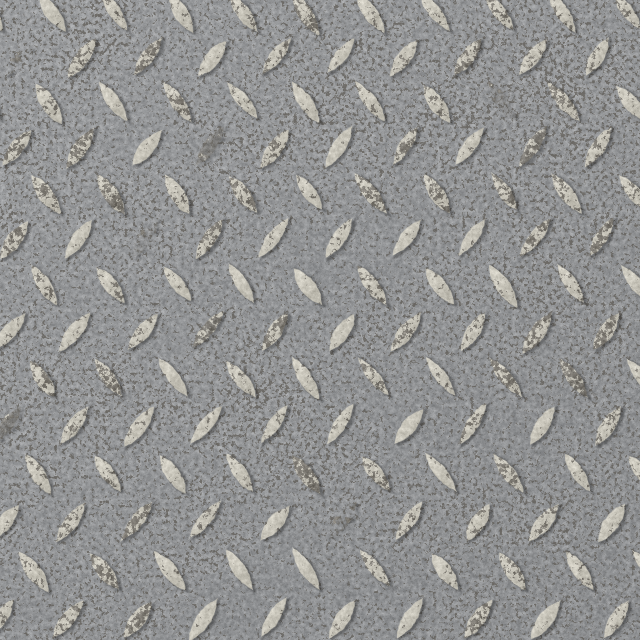
This texture is drawn by a Shadertoy shader. Its source:

```glsl
#define COLUMN_PITCH 0.0995
#define ROWS 7.205
#define FAN 0.0075
#define LUG_HALF_LENGTH 0.038
#define LUG_HALF_WIDTH 0.0108
#define LUG_TILT 0.94
#define GRAIN_SCALE 135.0
#define WEAR 0.42
#define PLATE_COLOR vec3(0.585, 0.592, 0.600)
#define LUG_COLOR vec3(0.780, 0.768, 0.725)
#define PIT_COLOR vec3(0.365, 0.350, 0.325)

vec2 hash2(vec2 p) {
    vec3 q = fract(p.xyx * vec3(0.1031, 0.1030, 0.0973));
    q += dot(q, q.yzx + 33.33);
    return fract((q.xx + q.yz) * q.zy);
}

float cornerSlope(vec2 cell, vec2 offset) {
    float angle = 6.2832 * hash2(cell + 57.0).x;
    return dot(vec2(cos(angle), sin(angle)), offset);
}

// Gradient noise, roughly -0.7 to 0.7
float noise(vec2 p) {
    vec2 i = floor(p), f = fract(p);
    vec2 w = f * f * f * (f * (f * 6.0 - 15.0) + 10.0);
    vec2 e = vec2(1.0, 0.0);
    float low = mix(cornerSlope(i, f), cornerSlope(i + e, f - e), w.x);
    float high = mix(cornerSlope(i + e.yx, f - e.yx), cornerSlope(i + 1.0, f - 1.0), w.x);
    return mix(low, high, w.y);
}

float fbm(vec2 p) {
    float sum = 0.0, gain = 0.6;
    for (int i = 0; i < 3; i++) {
        sum += gain * noise(p);
        p = mat2(1.6, 1.2, -1.2, 1.6) * p + 19.7;
        gain *= 0.6;
    }
    return sum;
}

// Pointed lens lying along the x axis
float lens(vec2 p, float halfLength, float halfWidth) {
    float radius = (halfLength * halfLength + halfWidth * halfWidth) / (2.0 * halfWidth);
    return length(vec2(p.x, abs(p.y) + radius - halfWidth)) - radius;
}

void mainImage(out vec4 fragColor, in vec2 fragCoord) {
    vec2 uv = fragCoord / iResolution.xy;
    float soft = max(0.0011, 0.8 / iResolution.y);

    // Surface layers, from broad stains to fine grain
    float stain = fbm(uv * 4.0 + 3.1);
    float blotch = fbm(uv * 26.0 + 8.4);
    float grain = fbm(uv * GRAIN_SCALE);
    float speck = fbm(uv * GRAIN_SCALE * 1.15 + 41.0);
    float chip = fbm(uv * 62.0 + 17.0);

    vec3 color = PLATE_COLOR + 0.19 * grain + 0.04 * stain + 0.05 * blotch;
    color += 0.025 * (uv.y - uv.x);
    float pits = smoothstep(0.04, 0.34, speck + 0.22 * stain + 0.2 * blotch);
    color = mix(color, PIT_COLOR, 0.72 * pits);

    // Slightly fanned grid: pitch grows towards the bottom
    float depth = 1.0 - uv.y;
    float fromFirst = depth - 0.0195;
    float pitch = COLUMN_PITCH + FAN * depth;
    float rowHeight = 1.0 / (ROWS - 0.726 * fromFirst);
    vec2 grid = vec2((uv.x - 0.48) / pitch, fromFirst * (ROWS - 0.363 * fromFirst));

    // Two interleaved families of lugs leaning opposite ways
    for (int family = 0; family < 2; family++) {
        float side = float(family);
        vec2 g = grid - 0.5 * side;
        vec2 cell = floor(g + 0.5);
        vec2 id = cell + vec2(31.0, 47.0 + 90.0 * side);
        vec2 rnd = hash2(id), vary = hash2(id + 211.0);
        vec2 local = (g - cell) * vec2(pitch, -rowHeight) + 0.006 * (vary - 0.5);

        float angle = (2.0 * side - 1.0) * LUG_TILT + 0.14 * (rnd.y - 0.5);
        vec2 along = vec2(cos(angle), sin(angle));
        vec2 across = vec2(-along.y, along.x);
        vec2 p = vec2(dot(local, along), dot(local, across));
        vec2 shifted = local - vec2(0.0038, -0.0022);
        vec2 q = vec2(dot(shifted, along), dot(shifted, across));

        float halfLength = LUG_HALF_LENGTH * mix(0.90, 1.04, vary.x);
        float halfWidth = LUG_HALF_WIDTH * mix(0.86, 1.10, vary.y);
        float rough = 0.0028 * chip + 0.0012 * grain;
        float d = lens(p, halfLength, halfWidth) + rough;
        float shadow = lens(q, halfLength, halfWidth) + rough;

        // A few lugs are nearly rubbed away
        float lost = smoothstep(0.92, 0.99, rnd.x);
        float wear = WEAR * rnd.x + 0.35 * lost + 0.12 * stain;
        float kept = 1.0 - lost * smoothstep(-0.25, 0.1, chip + 0.1);
        color *= 1.0 - 0.30 * kept * (1.0 - smoothstep(-0.002, 0.0045, shadow));

        // Bright top, chipped to brown and darker along the lower right
        float bare = smoothstep(0.22, 0.46, 0.65 * chip + 0.7 * speck + wear);
        vec3 top = LUG_COLOR + 0.17 * grain;
        top = mix(top, PIT_COLOR + 0.07 + 0.22 * grain, 0.85 * bare);
        float lit = dot(local, normalize(vec2(-0.8, 0.5))) / halfWidth;
        top += 0.035 * clamp(lit, -1.0, 1.0);
        color = mix(color, top, kept * (1.0 - smoothstep(-soft, soft, d)));
    }

    fragColor = vec4(clamp(color, 0.0, 1.0), 1.0);
}
```
